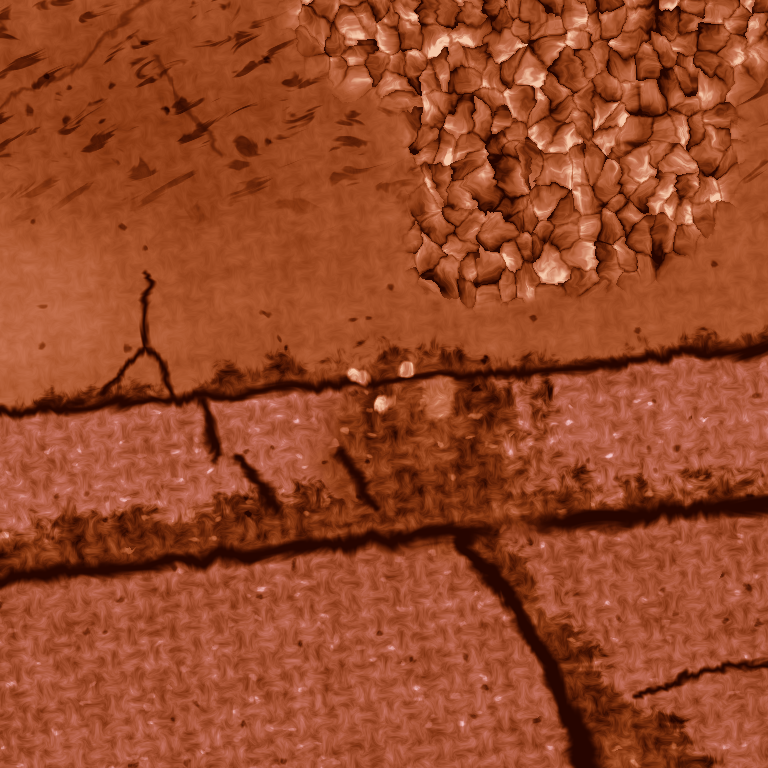
A three.js fragment shader for this texture:

```glsl
// Weathered terracotta paving: smooth plaster with a gravel patch above cracked slabs.
// Every layer edits one lightness value, which a clay colour ramp turns into colour.
// Cellular noise makes chips, glints and pits; layered sines make grain and ragged edges.
varying vec2 vUv;

const vec3 SHADOW = vec3(0.15, 0.02, 0.00);
const vec3 UMBER  = vec3(0.35, 0.11, 0.02);
const vec3 RUST   = vec3(0.54, 0.22, 0.07);
const vec3 CLAY   = vec3(0.68, 0.34, 0.18);
const vec3 PINK   = vec3(0.78, 0.45, 0.32);
const vec3 CREAM  = vec3(0.96, 0.78, 0.66);
const vec3 SLAB_TINT = vec3(0.99, 0.98, 1.18);
const float EDGE = 0.003;
const float CHIP_SCALE = 33.0;
const float GLINT_SCALE = 48.0;
const float PIT_SCALE = 30.0;

vec2 hash2(vec2 p) {
  return fract(sin(vec2(dot(p, vec2(127.1, 311.7)), dot(p, vec2(269.5, 183.3)))) * 43758.5);
}

// Layered, rotated and self-bending sines, roughly -0.7 to 0.7
float waves(vec2 p) {
  float sum = 0.0, amp = 0.5;
  for (int i = 0; i < 5; i++) {
    p = mat2(0.8, 0.6, -0.6, 0.8) * p * 1.6 + 1.7;
    p += 0.7 * sin(p.yx * 0.9 + float(i));
    sum += amp * sin(p.x) * sin(p.y);
    amp *= 0.68;
  }
  return sum;
}

// Cellular noise: offset from nearest seed, border distance, cell id
vec4 cells(vec2 p) {
  vec2 base = floor(p), offset = vec2(0.0);
  float near = 9.0, next = 9.0, id = 0.0;
  for (int j = -1; j <= 1; j++) {
    for (int i = -1; i <= 1; i++) {
      vec2 cell = base + vec2(float(i), float(j));
      vec2 d = p - cell - hash2(cell);
      float r = length(d);
      if (r < near) {
        next = near; near = r; offset = d; id = hash2(cell + 17.0).x;
      } else next = min(next, r);
    }
  }
  return vec4(offset, next - near, id);
}

float segment(vec2 p, vec2 a, vec2 b) {
  vec2 d = b - a;
  return length(p - a - d * clamp(dot(p - a, d) / dot(d, d), 0.0, 1.0));
}

float blob(vec2 p, vec2 centre, vec2 size) {
  vec2 d = (p - centre) / size;
  return exp(-dot(d, d));
}

// Soft-edged ellipse
float oval(vec2 p, vec2 centre, vec2 size, float soft) {
  return 1.0 - smoothstep(1.0 - soft, 1.0 + soft, length((p - centre) / size));
}

vec3 clayRamp(float t) {
  t = clamp(t, 0.0, 1.0) * 5.0;
  vec3 c = mix(SHADOW, UMBER, clamp(t, 0.0, 1.0));
  c = mix(c, RUST, clamp(t - 1.0, 0.0, 1.0));
  c = mix(c, CLAY, clamp(t - 2.0, 0.0, 1.0));
  c = mix(c, PINK, clamp(t - 3.0, 0.0, 1.0));
  return mix(c, CREAM, clamp(t - 4.0, 0.0, 1.0));
}

// Tilted, lit chips with dark gaps
float chips(vec2 p) {
  p += 0.012 * vec2(waves(p * 24.0), waves(p * 24.0 + 5.0));
  vec4 c = cells(mat2(0.85, 0.6, -0.5, 0.7) * p * CHIP_SCALE);
  float angle = 6.283 * c.w;
  float facet = dot(c.xy, vec2(cos(angle), sin(angle)));
  float gap = 1.0 - smoothstep(0.0, 0.22, c.z);
  return 0.59 + 0.48 * facet + 0.3 * (c.w - 0.5) - 0.27 * gap + 0.26 * waves(p * 75.0);
}

void main() {
  vec2 p = vUv;
  vec2 q = p + 0.009 * vec2(waves(p * 30.0), waves(p * 30.0 + 7.0));
  float mottle = waves(p * 26.0 + 3.0), grain = waves(p * 105.0);

  // Signed heights over both seams, and distance right of the slanting joint
  float upper = q.y - 0.463 - 0.083 * q.x + 0.008 * blob(q, vec2(0.72, 0.52), vec2(0.1));
  float lower = q.y - 0.245 - 0.1 * q.x;
  float joint = q.x - 0.765 + 0.25 * q.y + q.y * q.y;
  float plaster = smoothstep(-EDGE, EDGE, upper);
  float below = 1.0 - smoothstep(-EDGE, EDGE, lower);

  // Plaster and slab surfaces
  float streak = waves(mat2(0.9, -0.4, 0.4, 0.9) * p * vec2(24.0, 60.0));
  float wall = 0.56 - 0.13 * blob(p, vec2(0.19, 0.83), vec2(0.26, 0.17))
    + 0.17 * blob(p, vec2(0.02, 0.6), vec2(0.16, 0.13)) + 0.06 * mottle + 0.07 * grain
    - 0.3 * smoothstep(0.25, 0.6, streak) * smoothstep(0.66, 0.85, p.y);
  float slab = mix(0.64, 0.58, below) + 0.1 * mottle + 0.21 * grain;
  float light = mix(slab, wall, plaster);

  // Gravel patch
  float patchMask = max(oval(q, vec2(0.745, 0.82), vec2(0.215, 0.2), 0.1),
    max(oval(q, vec2(0.63, 0.685), vec2(0.1, 0.085), 0.15),
        oval(q, vec2(0.71, 0.99), vec2(0.33, 0.16), 0.12)));
  light = mix(light, chips(p), patchMask);

  // Loose soil along seams, in the broken middle and beside the joint
  float ragged = 0.035 * mottle + 0.015 * grain;
  float bank = mix(0.075, 0.043, smoothstep(0.5, 0.85, p.x));
  float soil = smoothstep(bank + 0.015, bank - 0.025, lower + ragged) * (1.0 - below);
  soil = max(soil, oval(q + ragged, vec2(0.56, 0.41), vec2(0.135, 0.12), 0.25) * (1.0 - plaster));
  float crest = 0.012 + 0.028 * blob(p, vec2(0.46, 0.5), vec2(0.2)) + 0.012 * smoothstep(0.7, 1.0, p.x);
  soil = max(soil, smoothstep(crest + 0.008, crest - 0.01, upper + 0.5 * ragged) * plaster);
  float strip = 0.055 + 0.1 * smoothstep(0.14, 0.0, p.y);
  float beside = smoothstep(-EDGE, EDGE, joint) * smoothstep(strip + 0.02, strip - 0.015, joint + ragged);
  soil = max(soil, beside * below);
  light = mix(light, 0.31 + 0.24 * mottle + 0.2 * grain, 0.92 * soil);

  // Scattered glints and pits
  vec4 speck = cells(q * GLINT_SCALE);
  float glint = step(0.84, speck.w) * (1.0 - smoothstep(0.1, 0.28, length(speck.xy * vec2(0.8, 1.2))));
  light += 0.32 * glint * (1.0 - plaster) * mix(0.6, 1.0, soil);
  vec4 pit = cells(q * PIT_SCALE + 9.0);
  light -= 0.3 * step(0.9, pit.w) * (1.0 - smoothstep(0.06, 0.2, length(pit.xy))) * (1.0 - patchMask);

  // Seams and joint
  light *= smoothstep(0.001, 0.013, abs(upper));
  float mortar = 0.7 * blob(p, vec2(0.67, 0.31), vec2(0.03));
  light *= mix(smoothstep(0.003, 0.019, abs(lower)), 1.0, mortar);
  float jointWidth = mix(0.022, 0.016, smoothstep(0.0, 0.25, p.y));
  light *= mix(1.0, smoothstep(0.4, 1.2, abs(joint) / jointWidth), below);

  // Branching cracks
  float crack = min(segment(q, vec2(0.195, 0.64), vec2(0.19, 0.55)), segment(q, vec2(0.19, 0.55), vec2(0.23, 0.49)));
  crack = min(crack, segment(q, vec2(0.19, 0.55), vec2(0.137, 0.49)));
  crack = min(crack, segment(q, vec2(0.83, 0.095), vec2(0.93, 0.13)));
  crack = min(crack, segment(q, vec2(0.93, 0.13), vec2(1.02, 0.138)));
  float fissure = min(segment(q, vec2(0.26, 0.475), vec2(0.283, 0.405)), segment(q, vec2(0.313, 0.405), vec2(0.36, 0.335)));
  fissure = min(fissure, segment(q, vec2(0.44, 0.41), vec2(0.49, 0.34)));
  float hair = min(segment(q, vec2(0.0, 0.86), vec2(0.1, 0.915)), segment(q, vec2(0.1, 0.915), vec2(0.19, 1.0)));
  hair = min(hair, segment(q, vec2(0.2, 0.92), vec2(0.29, 0.8)));
  light *= smoothstep(0.0, 0.008, crack) * smoothstep(0.001, 0.013, fissure);
  light *= mix(0.6, 1.0, smoothstep(0.0, 0.006, hair));

  // Pale stones lodged in the soil
  float stones = max(oval(q, vec2(0.465, 0.51), vec2(0.016, 0.012), 0.25), oval(q, vec2(0.525, 0.518), vec2(0.014, 0.01), 0.25));
  stones = max(stones, oval(q, vec2(0.498, 0.473), vec2(0.011), 0.25));
  light = mix(light, 0.9 + 0.2 * grain, stones);
  light = mix(light, 0.72 + 0.2 * grain, oval(q, vec2(0.573, 0.478), vec2(0.022, 0.026), 0.3));

  vec3 tint = mix(SLAB_TINT, vec3(1.0), max(plaster, soil));
  gl_FragColor = vec4(clayRamp(light) * tint, 1.0);
}
```
